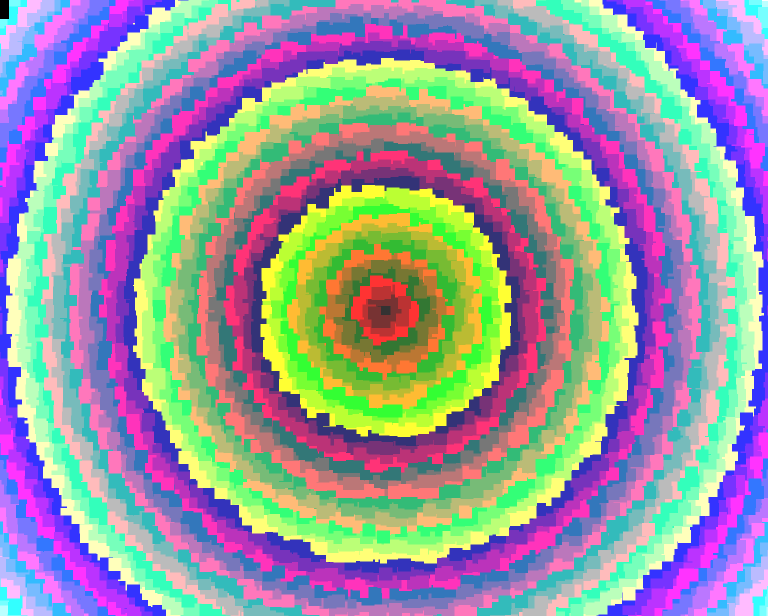
Give the GLSL for this background, as a Shadertoy shader.

```glsl
// Concentric rainbow rings built from overlapping jittered blocks.

// All lengths are fractions of the canvas height.
const vec2  CENTER     = vec2(0.502, 0.495);   // fraction of canvas width and height
const float RING_STEP  = 0.0127;               // radius covered by one palette entry
const float PITCH      = 0.0147;               // spacing of the block grid
const float BLOCK_HALF = 0.72;                 // half block size, in grid cells
const float JITTER     = 0.22;                 // largest block shift, in grid cells
const float INNER_BIAS = 0.22;                 // how strongly inner blocks lie on top
const float DARKEST    = 0.2;                  // lowest level of each channel
const vec2  CORNER_BOX = vec2(0.0147, 0.031);  // dark box at the upper left
const int   SAMPLES    = 2;                    // antialiasing samples per axis

vec3 hash3(vec2 p) {
    vec3 q = fract(vec3(p.xyx) * vec3(0.1031, 0.1030, 0.0973));
    q += dot(q, q.yxz + 33.33);
    return fract((q.xxy + q.yzz) * q.zyx);
}

// Four levels per channel: red changes fastest, blue slowest.
vec3 palette(float index) {
    vec3 level = mod(floor(index / vec3(1.0, 4.0, 16.0)), 4.0);
    return mix(vec3(DARKEST), vec3(1.0), level / 3.0);
}

// Distance from the ring center to the topmost block covering p, in grid cells.
float blockRadius(vec2 p) {
    vec2 cell = floor(p + 0.5);
    float radius = length(p);
    float top = -1e5;
    for (int y = -1; y <= 1; y++) {
        for (int x = -1; x <= 1; x++) {
            vec2 id = cell + vec2(x, y);
            vec3 rnd = hash3(id + 200.0);
            vec2 middle = id + (rnd.xy * 2.0 - 1.0) * JITTER;
            vec2 away = abs(p - middle);
            float r = length(middle);
            float priority = rnd.z - INNER_BIAS * r;
            if (max(away.x, away.y) < BLOCK_HALF && priority > top) {
                top = priority;
                radius = r;
            }
        }
    }
    return radius;
}

vec3 scene(vec2 pixel) {
    vec2 p = (pixel - CENTER * iResolution.xy) / iResolution.y;
    float radius = blockRadius(p / PITCH) * PITCH;
    vec3 color = palette(floor(radius / RING_STEP));

    // Corner box
    vec2 corner = vec2(pixel.x, iResolution.y - pixel.y) / iResolution.y;
    bool inBox = all(lessThan(corner, CORNER_BOX));
    return inBox ? vec3(0.0) : color;
}

void mainImage(out vec4 fragColor, in vec2 fragCoord) {
    vec3 sum = vec3(0.0);
    for (int j = 0; j < SAMPLES; j++) {
        for (int i = 0; i < SAMPLES; i++) {
            vec2 offset = (vec2(i, j) + 0.5) / float(SAMPLES) - 0.5;
            sum += scene(fragCoord + offset);
        }
    }
    fragColor = vec4(sum / float(SAMPLES * SAMPLES), 1.0);
}
```
